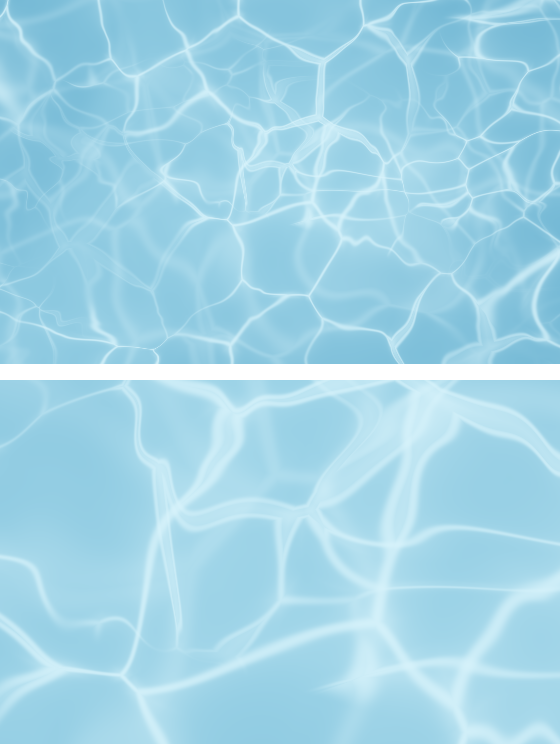
Top: the whole. Bottom: its middle third, enlarged.
Reproduce this texture procedurally as a WebGL 1 fragment shader.

```glsl
precision highp float;
// Sunlit pool water: pale caustic lines over soft blue clouds.
// The lines are borders of warped cellular noise, widened here and there
// into folded ribbons; layered sines bend, fade and tint everything.

uniform vec2 u_resolution;

const vec3 DEEP_BLUE = vec3(0.425, 0.705, 0.822);
const vec3 PALE_BLUE = vec3(0.59, 0.815, 0.898);
const vec3 SUNLIGHT = vec3(0.85, 0.955, 0.985);

vec2 hash2(vec2 cell) {
  vec2 q = vec2(dot(cell, vec2(127.1, 311.7)), dot(cell, vec2(269.5, 183.3)));
  return fract(sin(q) * 43758.5453);
}

// Layered, rotated sines that feed back into each other; about -1 to 1.
float waves(vec2 p, float seed) {
  float sum = 0.0;
  float weight = 0.5;
  for (int i = 0; i < 5; i++) {
    p = mat2(0.8, 0.6, -0.6, 0.8) * p * 1.35 + seed;
    sum += weight * sin(p.x + 1.3 * sin(p.y * 0.8 + seed));
    p.y += sum;
    weight *= 0.72;
  }
  return sum;
}

vec2 bend(vec2 p, float amount, float seed) {
  return p + amount * vec2(waves(p * 1.1, seed), waves(p * 1.1, seed + 4.7));
}

// x: gap to the nearest cell border, y: gap to the nearest junction.
vec2 cellGaps(vec2 p, float seed) {
  vec2 home = floor(p);
  vec3 nearest = vec3(50.0);
  for (int j = -2; j <= 2; j++) {
    for (int i = -2; i <= 2; i++) {
      vec2 cell = home + vec2(float(i), float(j));
      vec2 toSite = cell + 0.04 + 0.92 * hash2(cell + seed) - p;
      float d = dot(toSite, toSite);
      if (d < nearest.x) nearest = vec3(d, nearest.xy);
      else if (d < nearest.y) nearest = vec3(nearest.x, d, nearest.y);
      else nearest.z = min(nearest.z, d);
    }
  }
  return 0.5 * (nearest.yz - nearest.x);
}

float bell(float x, float width) {
  float t = x / width;
  return exp(-t * t);
}

// Bright rim, filled ribbon and halo around the borders of one cell layer.
float caustics(vec2 p, float seed, float core, float ribbon) {
  vec2 gaps = cellGaps(p, seed);
  float fold = ribbon * smoothstep(0.2, 1.0, waves(p * 0.9, seed + 2.3));
  float fade = mix(0.2, 1.0, smoothstep(-0.6, 0.3, waves(p * 0.7, seed + 8.1)));
  float rim = bell(gaps.x - fold, core);
  float fill = 0.45 * smoothstep(-core, core, fold - gaps.x);
  float halo = exp(-gaps.x / (core * 4.0));
  float knot = bell(gaps.y, core * 4.0);
  return fade * (0.95 * max(rim, fill) + 0.2 * halo + 0.4 * knot);
}

void main() {
  vec2 p = gl_FragCoord.xy / u_resolution.y;
  float pixel = 1.0 / u_resolution.y;

  // Broad water tint, palest above the middle.
  float tint = 0.45 + 0.28 * waves(p * 2.2, 1.7) + 0.09 * waves(p * 7.0, 6.2);
  tint += 0.3 * bell(length(p - vec2(0.78, 0.62)), 0.42);
  tint -= 0.12 * smoothstep(1.0, 1.5, p.x);

  // Main net, a finer net in patches, and blurred deeper light.
  vec2 mainNet = bend(bend(p * 4.6, 0.22, 3.1) * 2.0, 0.14, 6.6) * 0.5;
  vec2 fineNet = bend(p * vec2(6.5, 8.5), 0.42, 5.9);
  vec2 deepNet = bend(p * 3.6 + 7.0, 0.34, 9.4);
  float light = caustics(mainNet, 11.0, max(0.019, 4.6 * pixel), 0.075);
  float patches = smoothstep(0.0, 0.6, waves(p * 2.4, 7.3) + 0.7 * (p.x - p.y) - 0.25);
  light += 0.8 * patches * caustics(fineNet, 29.0, max(0.024, 7.5 * pixel), 0.08);
  light += 0.2 * caustics(deepNet, 47.0, 0.05, 0.1);

  vec3 water = mix(DEEP_BLUE, PALE_BLUE, clamp(tint, 0.0, 1.0));
  gl_FragColor = vec4(mix(water, SUNLIGHT, 1.0 - exp(-1.3 * light)), 1.0);
}
```
